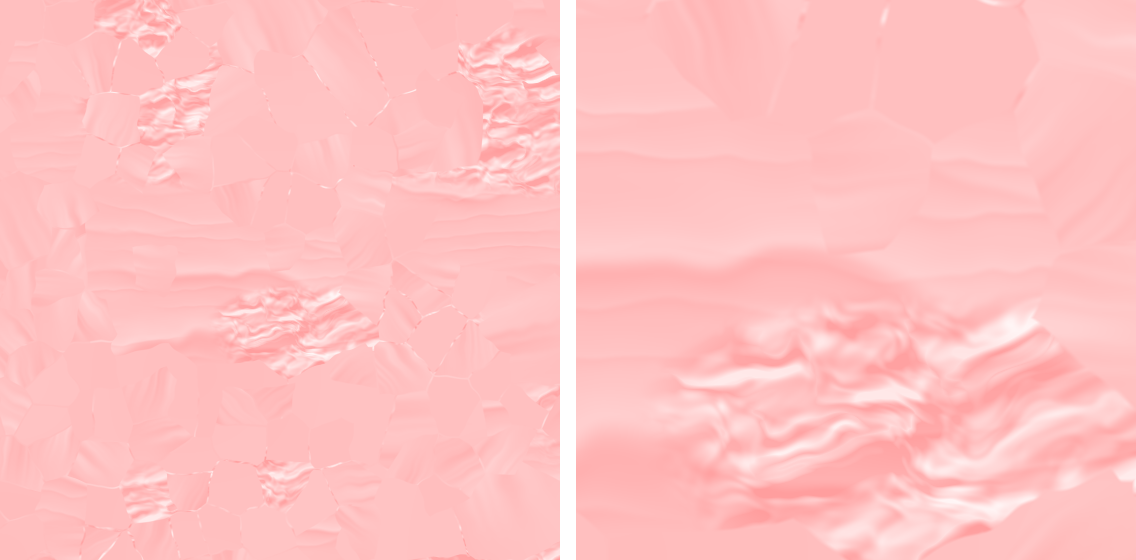
Left, the full canvas; right, a detail of the centre.
Reproduce this texture map procedurally as a Shadertoy shader.

```glsl
float hash(vec2 p) {
    vec3 q = fract(vec3(p.xyx) * 0.1031);
    q += dot(q, q.yzx + 33.33);
    return fract((q.x + q.y) * q.z);
}

vec2 hash2(vec2 p) {
    return vec2(hash(p + 17.0), hash(p + 71.0));
}

float noise(vec2 p) {
    vec2 i = floor(p), f = fract(p);
    f = f * f * (3.0 - 2.0 * f);
    return mix(mix(hash(i), hash(i + vec2(1, 0)), f.x),
               mix(hash(i + vec2(0, 1)), hash(i + vec2(1, 1)), f.x), f.y);
}

float fbm(vec2 p) {
    float sum = 0.0, amp = 0.5;
    for (int i = 0; i < 4; i++) {
        sum += amp * noise(p);
        p = p * 2.03 + 19.7;
        amp *= 0.5;
    }
    return sum;
}

// Wavy horizontal ledges: a soft light side above a crisp dark lip
float ledges(vec2 p, float rows, float seed) {
    float v = p.y * rows + 1.5 * noise(p * vec2(0.19, 0.27) * rows + seed)
            + 0.4 * noise(p * vec2(0.8, 0.9) * rows + seed)
            + 0.12 * noise(p * vec2(2.2, 1.5) * rows + seed);
    float row = floor(v + 0.5), d = v - row;
    float offset = 50.0 * hash(vec2(row, seed));
    float strength = smoothstep(0.2, 0.85, noise(vec2(p.x * rows * 0.3 + offset, row * 7.3)));
    float light = 0.075 * exp(-3.0 * max(d, 0.0));
    float dark = -0.085 * exp(6.0 * min(d, 0.0));
    return strength * (1.0 - 4.0 * d * d) * mix(dark, light, smoothstep(-0.07, 0.09, d));
}

// Embossed creases gathered in small areas
float creases(vec2 p) {
    vec2 q = p * vec2(13.0, 26.0) + 2.5 * fbm(p * 9.0);
    float h = abs(fbm(q) - 0.47) - abs(fbm(q + vec2(0.06, -0.16)) - 0.47);
    float area = smoothstep(0.56, 0.72, noise(p * vec2(4.0, 7.0) + 31.0));
    return area * clamp(h * 1.5, -0.11, 0.16);
}

// Shade and coverage of scattered polygon patches, plain or streaked
vec2 patches(vec2 p, float scale, float share, float seed) {
    vec2 g = p * scale, cell = floor(g), id = cell, center = g;
    float nearest = 9.0;
    for (int k = 0; k < 9; k++) {
        vec2 c = cell + vec2(k % 3 - 1, k / 3 - 1);
        vec2 site = c + 0.1 + 0.8 * hash2(c + seed);
        float d = dot(site - g, site - g);
        if (d < nearest) {
            nearest = d;
            id = c;
            center = site;
        }
    }
    // Distance to the closest polygon side
    float edge = 9.0;
    for (int k = 0; k < 25; k++) {
        vec2 c = id + vec2(k % 5 - 2, k / 5 - 2);
        vec2 site = c + 0.1 + 0.8 * hash2(c + seed);
        if (c != id) edge = min(edge, dot(0.5 * (site + center) - g, normalize(site - center)));
    }
    float pick = hash(id + seed + 5.0), kind = hash(id + seed + 9.0);
    float cluster = noise(center / scale * 4.0 + seed);
    float cover = step(pick, share * smoothstep(0.2, 0.7, cluster) * 1.6);

    float angle = 6.2832 * hash(id + seed + 13.0);
    vec2 dir = vec2(cos(angle), sin(angle)), local = g - center;
    float across = dot(local, dir);
    float streak = noise(vec2(across * 5.0, kind * 90.0)) + 0.5 * noise(vec2(across * 14.0, pick * 90.0)) - 0.75;
    float fade = smoothstep(-0.7, 0.5, dot(local, vec2(-dir.y, dir.x)));
    float shade = 0.024 * (hash(id + seed + 21.0) - 0.5);
    shade += step(0.5, kind) * (0.1 * streak * fade + 0.03 * across);
    return vec2(shade, cover * smoothstep(0.0, 0.003 * scale, edge));
}

void mainImage(out vec4 fragColor, in vec2 fragCoord) {
    vec2 p = fragCoord / iResolution.xy;
    float shade = ledges(p, 13.0, 3.0) + 0.45 * ledges(p, 29.0, 47.0);
    shade += creases(p) + 0.05 * (fbm(p * vec2(5.0, 17.0)) - 0.47);

    // Large, then small patches replace the ledges; borders wander slightly
    vec2 q = p + 0.008 * vec2(noise(p * 45.0), noise(p * 45.0 + 60.0));
    vec2 large = patches(q, 6.0, 0.5, 11.0);
    shade = mix(shade, large.x, large.y);
    vec2 small = patches(q, 13.0, 0.42, 83.0);
    shade = mix(shade, small.x, small.y);

    float tone = 0.751 + shade + 0.02 * (noise(p * 3.0) - 0.5);
    fragColor = vec4(1.0, vec2(clamp(tone, 0.62, 0.97)), 1.0);
}
```
